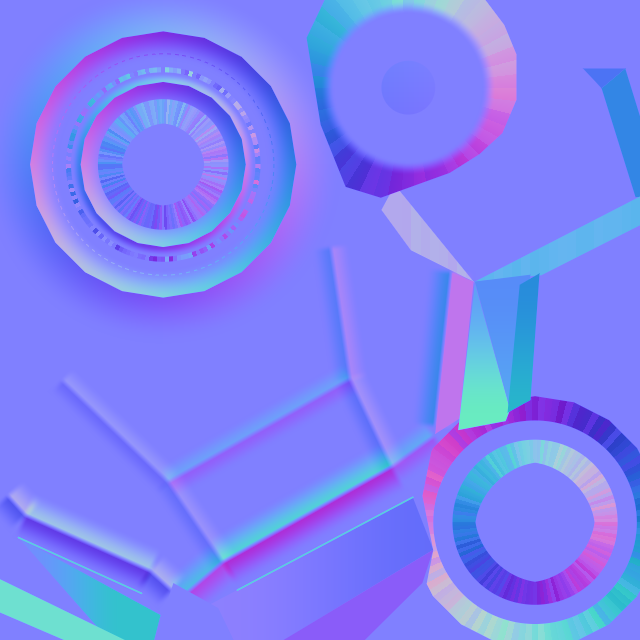
A WebGL 2 fragment shader for this texture map:

```glsl
#version 300 es
precision highp float;

uniform vec2 u_resolution;
out vec4 fragColor;

const float TAU = 6.28318;

float hash(float n) {
    n = fract(n * .1031);
    n *= n + 33.33;
    n *= n + n;
    return fract(n);
}

float cover(float d, float px) { return clamp(.5 - d / px, 0., 1.); }

// Signed distance to a line, positive on its left
float side(vec2 p, vec2 a, vec2 b) {
    vec2 e = normalize(b - a);
    return dot(p - a, vec2(-e.y, e.x));
}

// Convex quad, corners clockwise
float quad(vec2 p, vec2 a, vec2 b, vec2 c, vec2 d) {
    return max(max(side(p, a, b), side(p, b, c)), max(side(p, c, d), side(p, d, a)));
}

float outline(vec2 p, vec4 v[6]) {
    float d = -1.;
    for (int i = 0; i < 6; i++)
        d = max(d, max(side(p, v[i].xy, v[i].zw), side(p, v[i].zw, v[(i + 1) % 6].xy)));
    return d;
}

float segment(vec2 p, vec2 a, vec2 b) {
    vec2 e = b - a;
    return length(p - a - e * clamp(dot(p - a, e) / dot(e, e), 0., 1.));
}

float ngonRadius(vec2 q, float sides) {
    float sector = TAU / sides;
    float a = (fract(atan(q.x, q.y) / sector) - .5) * sector;
    return length(q) * cos(a) / cos(.5 * sector);
}

vec2 paint(vec2 base, vec2 slope, float d, float px) {
    return mix(base, slope, cover(d, px));
}

void panel(inout vec2 n, vec2 p, float px, vec2 slope, vec4 ab, vec4 cd) {
    n = paint(n, slope, quad(p, ab.xy, ab.zw, cd.xy, cd.zw), px);
}

// Opposite slopes beside a soft crease
vec2 ridge(vec2 p, vec2 a, vec2 b, float strength) {
    vec2 e = normalize(b - a);
    float s = side(p, a, b), t = dot(p - a, e);
    float ends = smoothstep(-.006, .006, min(t, length(b - a) - t));
    float fade = 1. - smoothstep(0., .02 + .035 * strength, abs(s));
    return vec2(-e.y, e.x) * clamp(s / .004, -1., 1.) * strength * fade * ends;
}

// Radial slope broken into irregular facets
vec2 spokes(vec2 q, float count, float amount, float rough) {
    vec2 dir = q / max(length(q), 1e-4);
    float id = floor((atan(q.y, q.x) / TAU + .5) * count);
    vec2 jitter = vec2(hash(id + 1.), hash(id + 201.)) - .5;
    return dir * (amount + rough * jitter.x) + vec2(-dir.y, dir.x) * rough * jitter.y;
}

// Circle pulled in along its diagonals
float softDiamond(vec2 q, float radius, float pull) {
    return length(q) - radius + pull * abs(q.x * q.y) / max(length(q), .01);
}

// Stepped dish with a halo
vec2 dish(vec2 q, float px) {
    float r = length(q), rim = ngonRadius(q, 20.), turn = atan(q.y, q.x) / TAU + .5;
    float s = .42 * (1. - smoothstep(.185, .28, r));
    s = mix(s, -.64 * smoothstep(.162, .208, r), cover(rim - .208, px));
    s = mix(s, -.4, cover(abs(r - .173) - .0008, px) * step(.5, fract(turn * 90.)));
    s = mix(s, hash(floor(turn * 150.)) - .3, cover(abs(r - .148) - .004, px));
    s = mix(s, .55 * (1. - smoothstep(.129, .143, r)), cover(r - .143, px));
    s = mix(s, -.6 * smoothstep(.085, .129, r), cover(rim - .129, px));
    vec2 n = q / max(r, 1e-4) * s;
    n = paint(n, spokes(q, 150., .25, .35), r - .102, px);
    return paint(n, vec2(0), softDiamond(q, .064, .08), px);
}

void main() {
    vec2 p = gl_FragCoord.xy / u_resolution;
    float px = 1. / u_resolution.y;
    vec2 n = dish(p - vec2(.255, .743), px);

    // Soft creases
    vec4 creases[12] = vec4[12](
        vec4(.517, .613, .547, .408), vec4(.547, .408, .612, .271), vec4(.547, .408, .263, .247),
        vec4(.098, .405, .263, .247), vec4(.263, .247, .348, .122), vec4(.348, .122, .612, .271),
        vec4(.348, .122, .285, .068), vec4(.612, .271, .677, .318), vec4(.013, .225, .04, .195),
        vec4(.04, .195, .235, .108), vec4(.235, .108, .268, .078), vec4(.705, .575, .68, .335));
    float strengths[12] = float[12](.32, .3, .3, .25, .25, .74, .6, .4, .5, .6, .5, .55);
    for (int i = 0; i < 12; i++) n += ridge(p, creases[i].xy, creases[i].zw, strengths[i]);

    // Lower panels
    vec2 sheet = mix(vec2(.1, 0), vec2(-.22, -.15), smoothstep(.35, .68, p.x));
    vec2 teal = mix(vec2(-.1, .1), vec2(-.6, .52), smoothstep(.03, .19, p.x));
    panel(n, p, px, sheet, vec4(.31, .046, .645, .223), vec4(.677, .141, .31, -.08));
    panel(n, p, px, vec2(.08, -.28), vec4(.443, 0, .677, .141), vec4(.66, .089, .57, 0));
    panel(n, p, px, vec2(0), vec4(.271, .089, .341, .05), vec4(.365, 0, .241, 0));
    panel(n, p, px, teal, vec4(.029, .16, .251, .039), vec4(.241, 0, .17, 0));
    panel(n, p, px, vec2(-.14, .76), vec4(0, .095, .195, 0), vec4(.1, 0, 0, .043));
    float seam = min(segment(p, vec2(.371, .078), vec2(.645, .223)),
        segment(p, vec2(.029, .16), vec2(.221, .073)));
    n = paint(n, vec2(-.3, .65), seam - .0012, px);

    // Upper right strips
    float facet = .1 * hash(floor(p.x * 70.)) - .05;
    panel(n, p, px, vec2(-.4, -.1), vec4(.911, .893, .944, .893), vec4(.977, .893, .94, .862));
    panel(n, p, px, vec2(-.6, .05), vec4(.94, .862, .977, .893), vec4(1.039, .692, .993, .692));
    panel(n, p, px, vec2(-.25 + facet, .42), vec4(.742, .56, 1, .693), vec4(1, .648, .846, .57));
    panel(n, p, px, vec2(.4, .36 + facet), vec4(.596, .672, .617, .711), vec4(.74, .56, .642, .609));

    // Bevelled knob
    vec2 q = p - vec2(.638, .863);
    float knob = outline(p, vec4[6](vec4(.512, 1.01, .751, 1.01), vec4(.788, .961, .807, .915),
        vec4(.807, .844, .785, .792), vec4(.749, .759, .703, .73),
        vec4(.595, .691, .54, .708), vec4(.501, .805, .479, .941)));
    n = paint(n, spokes(q, 50., .66, .16) * smoothstep(.115, .137, length(q)), knob, px);
    n = paint(n, q - vec2(.08, .04), length(q) - .042, px);

    // Faceted ring, notched on its left
    q = p - vec2(.836, .184);
    float r = length(q);
    float notch = .66 + .017 * abs(fract((p.y - .225) / .17 + .5) * 2. - 1.);
    n = paint(n, spokes(q, 110., -.7, .22), max(ngonRadius(q, 20.) - .197, notch - p.x), px);
    n = paint(n, vec2(0), r - .159, px);
    n = paint(n, spokes(q, 130., .62, .22), r - .129, px);
    n = paint(n, vec2(0), softDiamond(q, .093, .14), px);

    // Central folded panels
    float drop = 1. - smoothstep(.35, .56, p.y);
    vec2 mint = mix(vec2(-.25, .25), vec2(-.18, .84), drop);
    panel(n, p, px, vec2(.5, -.08), vec4(.707, .573, .74, .56), vec4(.718, .346, .68, .322));
    panel(n, p, px, mint, vec4(.742, .557, .797, .36), vec4(.79, .342, .716, .328));
    panel(n, p, px, vec2(-.32, .1 + .2 * drop), vec4(.742, .56, .83, .571), vec4(.812, .46, .797, .362));
    panel(n, p, px, vec2(-.69, .1 + .32 * drop), vec4(.812, .555, .843, .573), vec4(.829, .375, .793, .355));

    // Slope encoded as a unit normal
    n *= min(1., .92 / max(length(n), 1e-4));
    fragColor = vec4(.5 + .5 * vec3(n, sqrt(1. - dot(n, n))), 1);
}
```
